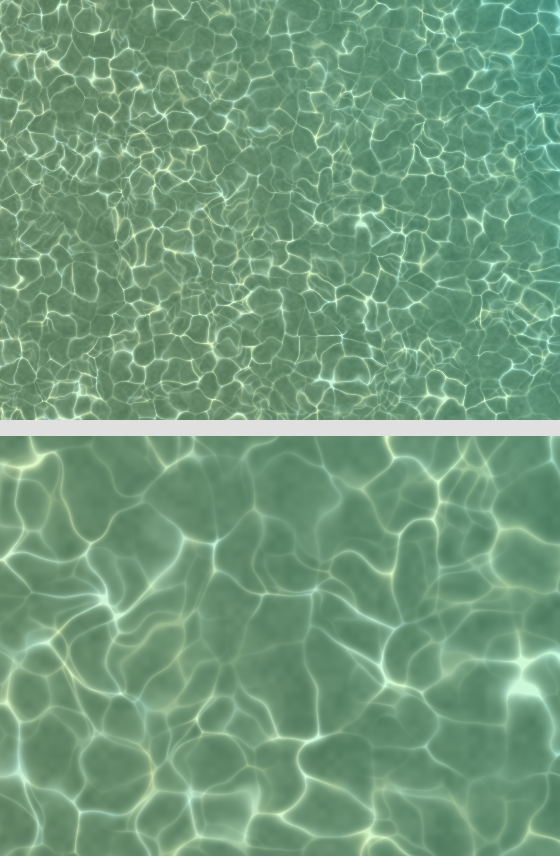
Top, the full canvas; bottom, a detail of the centre.
Write a WebGL 2 fragment shader that draws this texture.

```glsl
#version 300 es
precision highp float;
// Sunlit shallow green water with a net of caustic light over a pale bed.

uniform vec2 u_resolution;
out vec4 fragColor;

float hash(vec2 p) {
    return fract(sin(dot(p, vec2(127.1, 311.7))) * 43758.5453);
}

vec2 hash2(vec2 p) {
    return vec2(hash(p), hash(p + 57.3));
}

float noise(vec2 p) {
    vec2 i = floor(p), f = fract(p);
    f = f * f * (3.0 - 2.0 * f);
    return mix(mix(hash(i), hash(i + vec2(1, 0)), f.x),
               mix(hash(i + vec2(0, 1)), hash(i + vec2(1, 1)), f.x), f.y);
}

vec2 noise2(vec2 p) {
    return vec2(noise(p), noise(p + 31.7)) - 0.5;
}

// Light gathered along cell borders; it adds up where borders meet.
float caustic(vec2 p, float width) {
    vec2 cell = floor(p), f = fract(p);
    vec2 nearestCell = vec2(0), nearest = vec2(0);
    float best = 9.0;
    for (int y = -1; y <= 1; y++)
    for (int x = -1; x <= 1; x++) {
        vec2 g = vec2(x, y);
        vec2 r = g + 0.1 + 0.8 * hash2(cell + g) - f;
        float d = dot(r, r);
        if (d < best) {
            best = d;
            nearest = r;
            nearestCell = g;
        }
    }
    float light = 0.0;
    for (int y = -2; y <= 2; y++)
    for (int x = -2; x <= 2; x++) {
        if (x == 0 && y == 0) continue;
        vec2 g = nearestCell + vec2(x, y);
        vec2 r = g + 0.1 + 0.8 * hash2(cell + g) - f;
        float border = dot(0.5 * (nearest + r), normalize(r - nearest));
        light += exp(-max(border, 0.0) / width);
    }
    return min(light, 1.6);
}

void main() {
    vec2 uv = gl_FragCoord.xy / u_resolution.y;

    // Ripples bend the net; cells widen slightly to the right
    vec2 p = uv * vec2(22.5, 20.5) - vec2(1.6 * uv.x * uv.x, 0.0);
    p += 0.7 * noise2(p * 0.7) + 0.4 * noise2(p * 1.9 + 11.0);

    // Main net, with broken and swelling strands
    float swell = noise(p * 0.9 + 40.0);
    float strength = mix(0.2, 1.05, smoothstep(0.15, 0.85, noise(p * 1.2 + 7.0)));
    float net = caustic(p, mix(0.045, 0.105, swell * swell)) * strength;

    // Fainter crossing strands
    vec2 q = mat2(0.8, 0.6, -0.6, 0.8) * p * 1.35 + 19.0;
    q += 0.5 * noise2(q * 1.3);
    float faint = caustic(q, 0.08) * smoothstep(0.3, 0.85, noise(p * 0.8 + 63.0));

    // Mottled bed and fine grain
    float mottle = 0.6 * noise(p * 1.7 + 5.0) + 0.4 * noise(p * 4.0 + 23.0);
    float grain = noise(uv * 150.0) - 0.5;
    float light = 0.22 * mottle + 0.1 * grain + 0.68 * net + 0.3 * faint - 0.01;
    light += 0.06 * (noise(uv * 4.0 + 3.0) - 0.5);
    light = clamp(light, -0.02, 1.15);

    vec3 color = vec3(0.34, 0.48, 0.36) + vec3(0.43, 0.42, 0.39) * light;

    // Deeper water turns teal towards the upper right
    float depth = uv.x + 0.35 * (uv.y - 0.5);
    color += vec3(-0.045, 0.022, 0.036) * smoothstep(0.3, 1.25, depth);
    color += vec3(-0.08, 0.0, 0.04) * smoothstep(1.1, 1.55, depth);

    // Warm and cool flecks in the brighter water
    float hue = noise(p * 2.3 + 81.0) - 0.5;
    color += vec3(0.07, 0.01, -0.09) * hue * smoothstep(0.1, 0.7, light);

    fragColor = vec4(color, 1.0);
}
```
